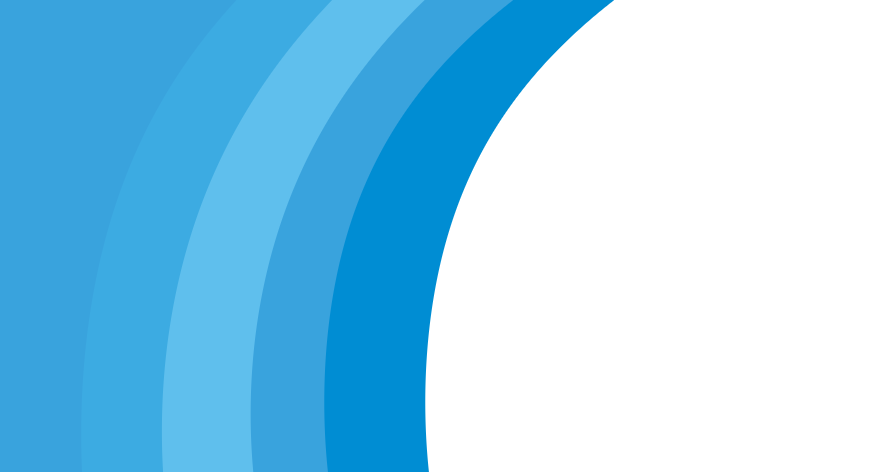
Reproduce this background procedurally as a WebGL 2 fragment shader.

```glsl
#version 300 es
precision highp float;
// Nested blue curved bands sweeping around a white field on the right.
uniform vec2 u_resolution;
out vec4 outColor;

// Coverage to the right of x = left + a*d^2 + b*d^4, where d is the height above the vertex.
float rightOf(vec2 p, vec2 vertex, float a, float b) {
    float d = p.y - vertex.y;
    float d2 = d * d;
    float slope = 2.0 * d * (a + 2.0 * b * d2);
    float dist = (p.x - vertex.x - d2 * (a + b * d2)) / sqrt(1.0 + slope * slope);
    return clamp(dist * u_resolution.y + 0.5, 0.0, 1.0);
}

void main() {
    // Canvas height is one unit.
    vec2 p = gl_FragCoord.xy / u_resolution.y;

    vec3 baseBlue = vec3(0.225, 0.638, 0.868);
    vec3 skyBlue = vec3(0.235, 0.670, 0.886);
    vec3 paleBlue = vec3(0.373, 0.750, 0.930);
    vec3 deepBlue = vec3(0.0, 0.553, 0.828);

    // Bands stacked from left to right.
    vec3 color = baseBlue;
    color = mix(color, skyBlue, rightOf(p, vec2(0.172, 0.080), 0.277, 0.132));
    color = mix(color, paleBlue, rightOf(p, vec2(0.343, 0.086), 0.335, 0.116));
    color = mix(color, baseBlue, rightOf(p, vec2(0.531, 0.123), 0.367, 0.146));
    color = mix(color, deepBlue, rightOf(p, vec2(0.687, 0.148), 0.347, 0.282));

    // White field.
    color = mix(color, vec3(1.0), rightOf(p, vec2(0.901, 0.148), 0.347, 0.282));

    outColor = vec4(color, 1.0);
}
```
